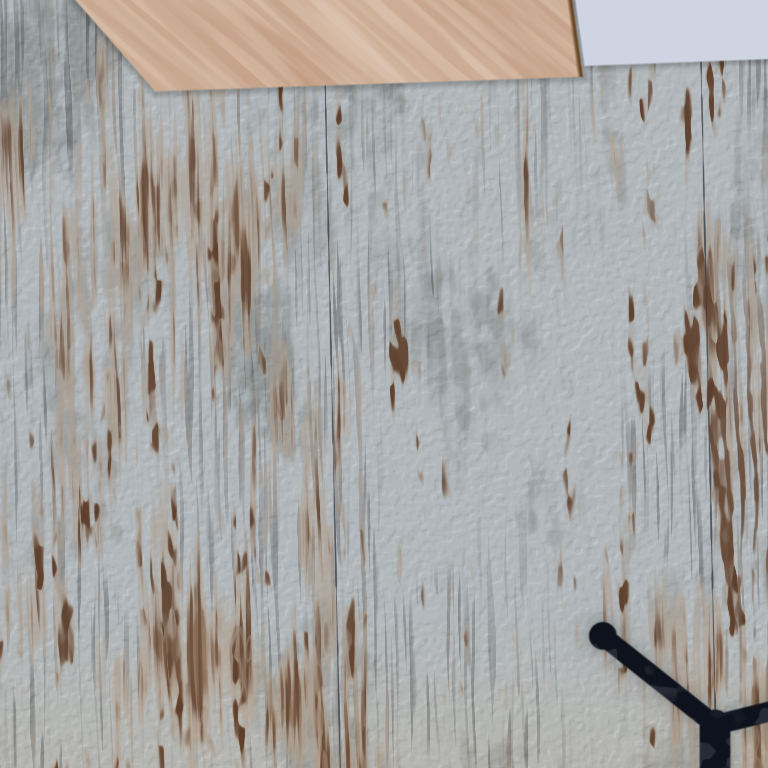
Reproduce this texture procedurally as a WebGL 2 fragment shader.

```glsl
#version 300 es
precision highp float;
// Weathered white-painted planks with worn brown wood, a pale board, a sheet and a dark stand.

#define PAINT vec3(0.685, 0.71, 0.725)
#define GREY vec3(0.53, 0.55, 0.55)
#define STAIN vec3(0.69, 0.635, 0.58)
#define BROWN vec3(0.49, 0.40, 0.33)
#define GOUGE vec3(0.36, 0.24, 0.17)
#define INK vec3(0.05, 0.07, 0.11)
#define BOARD vec3(0.81, 0.69, 0.60)
#define SHEET vec3(0.81, 0.83, 0.89)
#define WEAR 0.71
#define RELIEF 0.065
#define PLANK_WIDTH 0.49
#define LEAN 0.022

uniform vec2 u_resolution;
out vec4 outColor;

vec3 hash3(vec2 p) {
  vec3 q = fract(p.xyx * vec3(0.1031, 0.1030, 0.0973));
  q += dot(q, q.yxz + 33.33);
  return fract((q.xxy + q.yzz) * q.zyx);
}

// Smooth cellular noise: random cell values blended by distance to each point.
float cells(vec2 p) {
  vec2 base = floor(p);
  float sum = 0.0, weights = 0.0;
  for (int j = -1; j <= 1; j++)
    for (int i = -1; i <= 1; i++) {
      vec2 cell = base + vec2(i, j);
      vec3 h = hash3(cell + 71.0);
      vec2 d = cell + h.xy - p;
      float w = exp(-7.0 * dot(d, d));
      sum += w * h.z;
      weights += w;
    }
  return sum / weights;
}

// Signed distance to the line a-b, positive on its left.
float side(vec2 p, vec2 a, vec2 b) {
  vec2 e = normalize(b - a), d = p - a;
  return e.x * d.y - e.y * d.x;
}

float capsule(vec2 p, vec2 a, vec2 b, float radius) {
  vec2 d = p - a, e = b - a;
  return length(d - e * clamp(dot(d, e) / dot(e, e), 0.0, 1.0)) - radius;
}

float blob(vec2 p, vec2 centre, vec2 size) {
  vec2 d = (p - centre) / size;
  return exp(-dot(d, d));
}

vec3 planks(vec2 uv) {
  vec2 p = vec2(uv.x + LEAN * uv.y, uv.y);
  vec2 g = p + vec2(0.001 * sin(p.y * 23.0 + p.x * 40.0), 0.0);
  float across = (fract((p.x - 0.443) / PLANK_WIDTH + 0.5) - 0.5) * PLANK_WIDTH;
  float beside = exp(-abs(across - 0.012) * 60.0);
  float cloud = cells(g * vec2(7.0, 5.0) + 3.0);
  float middle = cells(g * vec2(32.0, 8.0) + 17.0);
  float streak = cells(g * vec2(120.0, 7.0));
  float hair = cells(g * vec2(270.0, 9.0) + 9.0);
  float flake = cells(g * vec2(130.0, 38.0) + 5.0);
  float mottle = cells(g * vec2(60.0, 45.0) + 23.0);

  // Paint tone, fine hair lines and plaster-like relief.
  float shade = 0.42 * cloud + 0.22 * middle + 0.18 * streak + 0.18 * mottle;
  shade += 0.16 * blob(uv, vec2(0.0, 1.0), vec2(0.25));
  vec3 col = mix(PAINT + 0.01, GREY, 0.75 * smoothstep(0.48, 0.78, shade));
  float lined = smoothstep(0.3, 0.75, cells(g * vec2(11.0, 4.0) + 31.0));
  col -= vec3(0.16, 0.17, 0.17) * lined * smoothstep(0.6, 0.95, hair);
  vec2 bump = uv * 150.0;
  col += RELIEF * (cells(bump) - cells(bump + vec2(0.35, -0.35)));

  // Broad worn areas, broken into fine vertical streaks.
  float wear = 0.28 * cells(g * vec2(6.0, 4.0) + 43.0) + 0.22 * middle + 0.24 * streak + 0.18 * hair + 0.08 * flake;
  wear += 0.27 * blob(p, vec2(0.325, 0.71), vec2(0.085, 0.14));
  wear += 0.21 * blob(p, vec2(0.25, 0.13), vec2(0.17, 0.10));
  wear += 0.07 * beside;
  col = mix(col, STAIN, 0.7 * smoothstep(WEAR - 0.15, WEAR - 0.02, wear));
  vec3 bare = mix(BROWN + vec3(0.07, 0.04, 0.01), GOUGE, smoothstep(0.35, 0.9, 0.5 * hair + 0.5 * streak));
  col = mix(col, bare, 0.85 * smoothstep(WEAR - 0.03, WEAR + 0.12, wear));

  // Slim dark gouges, gathered in columns and beside the seams.
  float chip = 0.5 * cells(g * vec2(50.0, 10.0) + 57.0) + 0.28 * flake + 0.22 * streak;
  chip += 0.13 * beside + 0.2 * (cells(g * vec2(13.0, 3.0) + 83.0) - 0.5);
  col = mix(col, STAIN * 0.94, 0.55 * smoothstep(0.69, 0.80, chip));
  col = mix(col, mix(BROWN, GOUGE, flake), smoothstep(0.77, 0.87, chip));

  // Wavy open grain on the right plank.
  float ring = sin(p.x * 345.0 + 1.3 * sin(p.y * 13.0) + 0.6 * sin(p.y * 31.0));
  float open = smoothstep(0.935, 0.945, p.x) * blob(uv, vec2(0.97, 0.36), vec2(0.2, 0.24));
  col = mix(col, mix(BROWN, GOUGE, 0.5), open * smoothstep(0.45, 1.1, ring + 0.9 * (middle + flake - 1.0)));

  // Seams and the warmer lower edge.
  float seam = 1.0 - smoothstep(0.0004, 0.0022, abs(across) + 0.001 * flake);
  col = mix(col, INK + 0.14, 0.75 * seam);
  return col * mix(vec3(1.02, 0.99, 0.95), vec3(1.0), smoothstep(0.0, 0.25, uv.y));
}

void main() {
  vec2 uv = gl_FragCoord.xy / u_resolution;
  float soft = max(0.0018, 1.0 / u_resolution.y);
  vec3 col = planks(uv);

  // Board and sheet along the top, with a thin contact shadow.
  vec2 low = vec2(0.202, 0.881), corner = vec2(0.759, 0.900);
  float right = side(uv, corner, vec2(0.745, 1.0));
  float board = min(min(side(uv, vec2(0.098, 1.0), low), side(uv, low, corner)), right);
  float sheet = min(side(uv, vec2(0.759, 0.914), vec2(1.0, 0.923)), -right - 0.004);
  col *= 1.0 - 0.2 * smoothstep(-0.012, 0.0, max(board, sheet));
  col = mix(col, SHEET, smoothstep(-soft, soft, sheet));
  vec2 along = vec2(dot(uv, vec2(0.65, 0.75)), dot(uv, vec2(0.75, -0.65)));
  float grain = 0.6 * cells(along * vec2(130.0, 7.0)) + 0.4 * cells(along * vec2(28.0, 4.0));
  vec3 wood = BOARD + (0.5 - grain) * vec3(0.11, 0.16, 0.19);
  wood = mix(vec3(0.42, 0.28, 0.14), wood, smoothstep(0.002, 0.008, right));
  col = mix(col, wood, smoothstep(-soft, soft, board));

  // Dark stand with three legs and a round foot.
  vec2 hub = vec2(0.931, 0.056), foot = vec2(0.785, 0.172);
  float stand = min(capsule(uv, foot, hub, 0.0125), capsule(uv, hub, vec2(1.02, 0.078), 0.013));
  stand = min(stand, min(capsule(uv, hub, vec2(0.931, -0.02), 0.020), length(uv - foot) - 0.018));
  vec3 metal = INK + 0.10 * smoothstep(0.55, 0.9, cells(uv * vec2(60.0, 75.0)));
  col *= 1.0 - 0.15 * exp(-max(stand, 0.0) * 90.0);
  col = mix(metal, col, smoothstep(-soft, soft, stand));
  outColor = vec4(clamp(col, 0.0, 1.0), 1.0);
}
```
